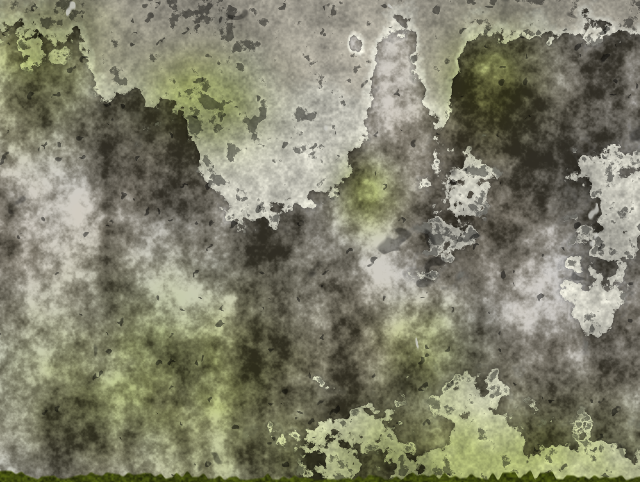
Write a Shadertoy shader that draws this texture.

```glsl
// Weathered concrete wall: torn pale plaster over a dark, streaked base.
// Soft blobs lay out broad tones, fractal noise tears the plaster edges,
// and layered grain, moss tints, pits and chips supply the fine detail.

#define BASE_TONE 0.41
#define STREAK_GAIN 0.62
#define MOTTLE_GAIN 0.95
#define GRAIN_GAIN 0.75
#define TEAR_SIZE 0.26
#define EDGE_SOFTNESS 0.007
#define SHADOW_COLOR vec3(0.19, 0.18, 0.145)
#define STONE_COLOR vec3(0.46, 0.45, 0.41)
#define CHALK_COLOR vec3(0.81, 0.81, 0.785)
#define PLASTER_COLOR vec3(0.765, 0.76, 0.715)
#define CEMENT_COLOR vec3(0.59, 0.575, 0.53)
#define MOSS_TINT vec3(0.93, 0.99, 0.67)

float hash(vec2 p) {
    vec3 q = fract(p.xyx * 0.1031);
    q += dot(q, q.yzx + 33.33);
    return fract((q.x + q.y) * q.z);
}

float noise(vec2 p) {
    vec2 i = floor(p), f = fract(p);
    f = f * f * (3.0 - 2.0 * f);
    vec2 e = vec2(1.0, 0.0);
    return mix(mix(hash(i), hash(i + e.xy), f.x),
               mix(hash(i + e.yx), hash(i + e.xx), f.x), f.y);
}

float fbm(vec2 p) {
    float sum = 0.0, amp = 0.5;
    for (int i = 0; i < 5; i++) {
        sum += amp * noise(p);
        p = mat2(1.6, 1.2, -1.2, 1.6) * p + 17.3;
        amp *= 0.54;
    }
    return sum / 1.037;
}

float blob(vec2 p, vec2 center, vec2 radius) {
    vec2 d = (p - center) / radius;
    return exp(-dot(d, d));
}

// Approximate signed distance, positive inside the ellipse
float ellipse(vec2 p, vec2 center, vec2 radius) {
    return (1.0 - length((p - center) / radius)) * min(radius.x, radius.y);
}

// Window that rises over a.xy and falls over a.zw
float span(float x, vec4 a) {
    return smoothstep(a.x, a.y, x) * (1.0 - smoothstep(a.z, a.w, x));
}

// Remaining plaster: a hanging top sheet and three lower remnants
float plasterField(vec2 p) {
    float hem = 0.94 - 0.19 * span(p.x, vec4(0.15, 0.22, 0.74, 0.82))
              - 0.19 * span(p.x, vec4(0.36, 0.50, 0.68, 0.76))
              - 0.20 * blob(p, vec2(0.91, p.y), vec2(0.045, 1.0));
    float d = p.y - hem - 0.25 * blob(p, vec2(0.73, 0.915), vec2(0.025, 0.04));
    d = max(d, ellipse(p, vec2(1.26, 0.50), vec2(0.085, 0.15)));
    d = max(d, ellipse(p, vec2(1.00, 0.03), vec2(0.32, 0.12)));
    return max(d, ellipse(p, vec2(0.95, 0.58), vec2(0.04, 0.07)));
}

// Broad light and dark weathering
float broadTone(vec2 p) {
    return 0.26 * blob(p, vec2(0.08, 0.45), vec2(0.17, 0.27))
         + 0.42 * blob(p, vec2(0.81, 0.42), vec2(0.08, 0.15))
         + 0.22 * blob(p, vec2(1.04, 0.36), vec2(0.16, 0.12))
         + 0.16 * blob(p, vec2(0.30, 0.45), vec2(0.08, 0.16))
         - 0.20 * blob(p, vec2(0.34, 0.68), vec2(0.16, 0.07))
         - 0.15 * blob(p, vec2(1.12, 0.73), vec2(0.25, 0.22))
         - 0.14 * blob(p, vec2(0.60, 0.22), vec2(0.22, 0.25))
         - 0.24 * blob(p, vec2(0.22, 0.52), vec2(0.02, 0.20));
}

float mossAmount(vec2 p) {
    float m = blob(p, vec2(0.06, 0.88), vec2(0.15, 0.16))
            + blob(p, vec2(0.42, 0.79), vec2(0.12, 0.10))
            + blob(p, vec2(1.02, 0.83), vec2(0.10, 0.12))
            + 1.3 * blob(p, vec2(0.77, 0.59), vec2(0.06, 0.07))
            + blob(p, vec2(0.89, 0.28), vec2(0.10, 0.08))
            + 0.9 * blob(p, vec2(0.35, 0.20), vec2(0.32, 0.20))
            + blob(p, vec2(1.0, 0.03), vec2(0.40, 0.13));
    return clamp(m * (0.3 + 1.3 * fbm(p * 6.0 + 41.0)), 0.0, 1.0);
}

// Round scattered spots, one per chosen grid cell
float spots(vec2 p, float cells, float share) {
    vec2 q = p * cells + 0.6 * (noise(p * cells * 3.0) - 0.5);
    vec2 id = floor(q);
    vec2 center = 0.3 + 0.4 * vec2(hash(id + 3.1), hash(id + 8.7));
    float radius = 0.08 + 0.18 * hash(id + 5.3);
    float d = length(fract(q) - center) - radius;
    return step(hash(id), share) * (1.0 - smoothstep(-0.06, 0.06, d));
}

void mainImage(out vec4 fragColor, in vec2 fragCoord) {
    vec2 p = fragCoord / iResolution.y;
    float mottle = fbm(p * 8.0 + 5.0) - 0.5;
    float flakes = fbm(p * 42.0 + 23.0) - 0.5;
    float grain = 0.6 * noise(p * 150.0) + 0.4 * noise(p * 270.0 + 9.0) - 0.5;
    float streak = fbm(p * vec2(15.0, 2.2) + 31.0) - 0.5;

    // Stained base, cool where worn pale and brown in the shadows
    float tone = BASE_TONE + broadTone(p) + STREAK_GAIN * streak
               + MOTTLE_GAIN * mottle + GRAIN_GAIN * (0.9 * flakes + 0.35 * grain);
    tone = clamp(tone, 0.0, 1.0);
    vec3 color = mix(SHADOW_COLOR, STONE_COLOR, smoothstep(0.0, 0.5, tone));
    color = mix(color, CHALK_COLOR, smoothstep(0.38, 0.92, tone));
    color *= mix(vec3(1.03, 0.99, 0.95), vec3(0.98, 0.99, 1.04), fbm(p * 4.0 + 70.0));

    // Plaster with a ragged edge, a dark lip and a grey upper skin
    float tear = plasterField(p) + TEAR_SIZE * (fbm(p * 9.0 + 13.0) - 0.5) + 0.15 * flakes;
    float plaster = smoothstep(-EDGE_SOFTNESS, EDGE_SOFTNESS, tear);
    color *= 1.0 - 0.22 * smoothstep(-0.035, 0.0, tear);
    float skin = smoothstep(0.76, 0.92, p.y + 0.3 * mottle) * smoothstep(0.01, 0.07, tear);
    vec3 coat = mix(PLASTER_COLOR, CEMENT_COLOR, skin);
    coat *= 1.0 + 0.55 * mottle + 0.45 * flakes + 0.28 * grain;
    coat *= 1.0 - 0.45 * smoothstep(0.14, 0.24, flakes - 0.3 * mottle);
    color = mix(color, coat, plaster);

    // Moss, pits and pale chips
    color *= mix(vec3(1.0), MOSS_TINT * (1.0 - 0.10 * plaster), mossAmount(p));
    color *= 1.0 - 0.45 * spots(p, 38.0, 0.10) - 0.35 * spots(p + 4.0, 13.0, 0.05);
    color = mix(color, CHALK_COLOR, 0.8 * spots(p * vec2(1.0, 0.7) + 2.0, 24.0, 0.015));

    // Thin grass along the foot of the wall
    float blade = 0.004 + 0.022 * noise(vec2(p.x * 90.0, 2.0)) * noise(vec2(p.x * 9.0, 6.0));
    float grass = 1.0 - smoothstep(blade - 0.003, blade + 0.003, p.y);
    color = mix(color, vec3(0.24, 0.28, 0.06) * (1.0 + grain), grass);
    fragColor = vec4(clamp(color, 0.0, 1.0), 1.0);
}
```
